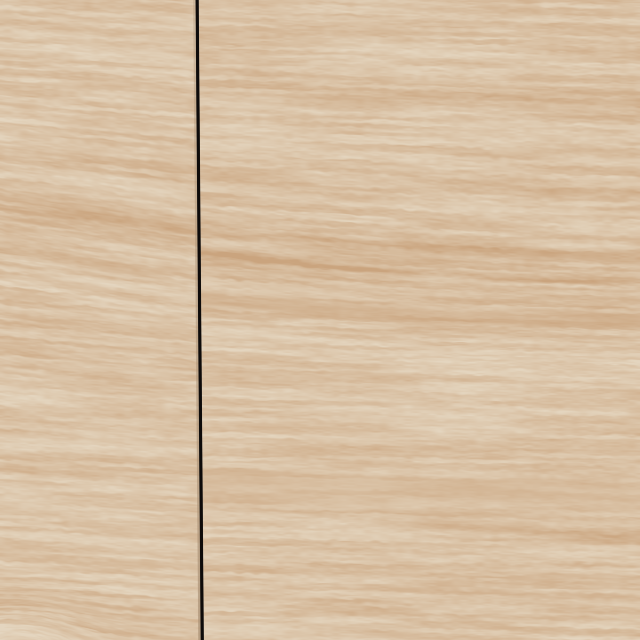
Write a three.js fragment shader that draws this texture.

```glsl
varying vec2 vUv;

const vec3 PALE_WOOD = vec3(0.890, 0.828, 0.738);
const vec3 TAN_WOOD = vec3(0.805, 0.667, 0.525);
const vec3 GAP_BLACK = vec3(0.055, 0.045, 0.040);
const vec3 EDGE_BROWN = vec3(0.66, 0.56, 0.45);

float hash(vec2 p) {
  vec3 q = fract(vec3(p.xyx) * 0.1031);
  q += dot(q, q.yzx + 33.33);
  return fract((q.x + q.y) * q.z);
}

float noise(vec2 p) {
  vec2 cell = floor(p);
  vec2 f = fract(p);
  f = f * f * (3.0 - 2.0 * f);
  float low = mix(hash(cell), hash(cell + vec2(1.0, 0.0)), f.x);
  float high = mix(hash(cell + vec2(0.0, 1.0)), hash(cell + vec2(1.0, 1.0)), f.x);
  return mix(low, high, f.y);
}

float fbm(vec2 p) {
  float sum = 0.0;
  float gain = 0.5;
  for (int i = 0; i < 4; i++) {
    sum += gain * noise(p);
    p = p * 2.03 + 17.3;
    gain *= 0.5;
  }
  return sum;
}

// Streak with separate softness above and below its centre
float streak(float d, float above, float below) {
  float r = d / (d > 0.0 ? above : below);
  return exp(-r * r);
}

// Height of a grain line that falls and then levels out
float fallingLine(float t, float start, float end) {
  return mix(start, end, t * (2.0 - t));
}

// Fine layered fibres with ragged edges; g runs across the grain
float fibres(float x, float g, float seed) {
  float wobble = 0.003 * (noise(vec2(x * 7.0, g * 18.0) + seed) - 0.5);
  float ragged = 0.0035 * (noise(vec2(x * 75.0, g * 260.0) + seed) - 0.5);
  float y = g + wobble + ragged;
  float rings = noise(vec2(x * 5.5 + seed, y * 165.0));
  float threads = noise(vec2(x * 22.0 + seed, y * 250.0));
  float pores = noise(vec2(x * 80.0 + seed, g * 400.0));
  rings = smoothstep(0.15, 0.85, rings);
  return 0.40 * (rings - 0.5) + 0.32 * (threads - 0.5) + 0.24 * (pores - 0.5);
}

float leftTone(vec2 p) {
  // Arched figure in the lower corner
  float across = (p.x - 0.03) / 0.10;
  float arch = 0.035 * exp(-across * across) * (1.0 - smoothstep(0.0, 0.10, p.y));
  float slope = 0.055 + 0.085 * streak(p.y - 0.64, 0.16, 0.20);
  float g = p.y + slope * p.x - arch;
  float jitter = 0.010 * (fbm(vec2(p.x * 14.0, p.y * 60.0)) - 0.5);
  float y = g + jitter;
  float bands = 0.24 * streak(y - 0.757, 0.016, 0.010);
  bands += 0.36 * streak(y - 0.682, 0.010, 0.020);
  bands += 0.30 * streak(y - 0.612, 0.020, 0.010);
  bands += 0.14 * streak(y - 0.46, 0.05, 0.04);
  bands += 0.14 * streak(y - 0.27, 0.03, 0.02);
  bands += 0.22 * streak(y - 0.035, 0.035, 0.03);
  float cloud = 0.26 * (fbm(vec2(p.x * 1.6 + 5.0, g * 30.0)) - 0.47);
  return 0.34 + bands + cloud + fibres(p.x, g, 31.0);
}

float rightTone(vec2 p) {
  float t = clamp((p.x - 0.31) / 0.69, 0.0, 1.0);
  float bend = streak(p.y - 0.60, 0.15, 0.12);
  float g = p.y + 0.018 * t + 0.024 * bend * t * (2.0 - t);
  float jitter = 0.009 * (fbm(vec2(p.x * 14.0, p.y * 60.0) + 8.0) - 0.5);
  float y = p.y + jitter;
  // Narrow dark lines and the two broad tan bands
  float bands = 0.34 * streak(y - fallingLine(t, 0.648, 0.608), 0.004, 0.016);
  bands += 0.42 * streak(y - fallingLine(t, 0.606, 0.560), 0.009, 0.004);
  bands += 0.16 * streak(y - fallingLine(t, 0.585, 0.540), 0.035, 0.025);
  float broad = streak(y - fallingLine(t, 0.531, 0.496), 0.016, 0.011);
  float lower = streak(y - mix(0.255, 0.232, t), 0.016, 0.040);
  bands += 0.38 * broad + 0.25 * lower;
  bands += 0.32 * streak(y - mix(0.212, 0.156, t), 0.012, 0.007) * (0.5 + 0.5 * t);
  bands += 0.17 * streak(y - mix(0.872, 0.845, t), 0.022, 0.035);
  bands += 0.24 * streak(y - fallingLine(t, 0.728, 0.705), 0.016, 0.008);
  bands += 0.10 * streak(y - 0.09, 0.05, 0.05);
  bands -= 0.10 * streak(y - fallingLine(t, 0.485, 0.455), 0.010, 0.08);
  float cloud = 0.24 * (fbm(vec2(p.x * 1.6, g * 30.0) + 60.0) - 0.47);
  float calm = 1.0 - 0.5 * max(broad, lower);
  return 0.39 + bands + cloud + calm * fibres(p.x, g, 73.0);
}

void main() {
  vec2 p = vUv;
  float gapX = mix(0.3160, 0.3080, p.y);
  float d = p.x - gapX;
  float panel = smoothstep(-0.001, 0.001, d);
  float tone = mix(leftTone(p), rightTone(p), panel);
  vec3 colour = mix(PALE_WOOD, TAN_WOOD, clamp(tone, -0.05, 1.15));

  // Panel lip beside the narrow dark gap
  float lip = 1.0 - smoothstep(0.0012, 0.0032, abs(d + 0.0040));
  colour = mix(colour, EDGE_BROWN, lip * mix(0.7, 0.3, p.y));
  float gap = 1.0 - smoothstep(0.0016, 0.0034, abs(d));
  colour = mix(colour, GAP_BLACK, gap);
  gl_FragColor = vec4(colour, 1.0);
}
```
